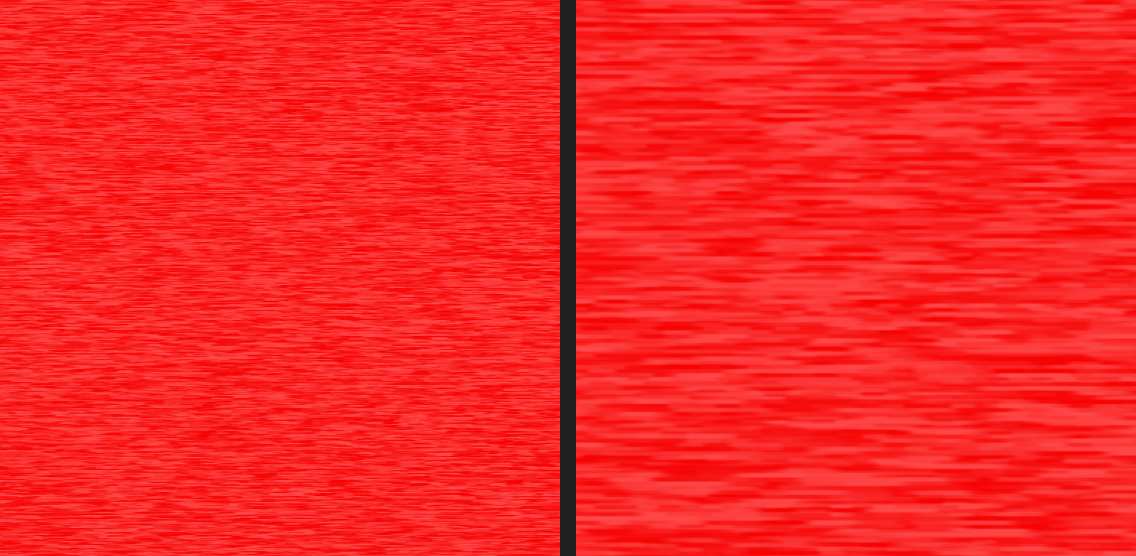
Left: the whole. Right: its middle third, enlarged.
A WebGL 1 fragment shader for this texture:

```glsl
precision highp float;

uniform vec2 u_resolution;

const vec3 DEEP_RED = vec3(0.965, 0.010, 0.010);
const vec3 PALE_RED = vec3(0.995, 0.280, 0.280);

float hash(vec2 p) {
  return fract(sin(dot(p, vec2(12.9898, 78.233))) * 43758.5453);
}

// One thread of dashes, shifted and stretched per row so ends never line up
float thread(float x, float row, float seed) {
  float stretch = mix(0.65, 1.5, hash(vec2(seed, row)));
  float along = x * stretch + 17.0 * hash(vec2(row, seed));
  float cell = floor(along);
  float start = hash(vec2(cell, row + seed));
  float end = hash(vec2(cell + 1.0, row + seed));
  return mix(start, end, smoothstep(0.28, 0.72, along - cell));
}

// Stacked threads; cells holds the count across and up the canvas
float streaks(vec2 uv, vec2 cells, float seed) {
  vec2 p = uv * cells;
  float row = floor(p.y);
  float lower = thread(p.x, row, seed);
  float upper = thread(p.x, row + 1.0, seed);
  return mix(lower, upper, smoothstep(0.2, 0.8, p.y - row));
}

void main() {
  vec2 uv = gl_FragCoord.xy / u_resolution.y;

  // Long fibres crossed by shorter, crisper flecks
  float fibres = streaks(uv, vec2(23.0, 385.0), 3.7);
  float flecks = streaks(uv, vec2(52.0, 430.0), 41.3);
  float tone = 0.6 * fibres + 0.4 * flecks;

  float lightness = smoothstep(0.03, 0.97, tone);
  gl_FragColor = vec4(mix(DEEP_RED, PALE_RED, lightness), 1.0);
}
```
